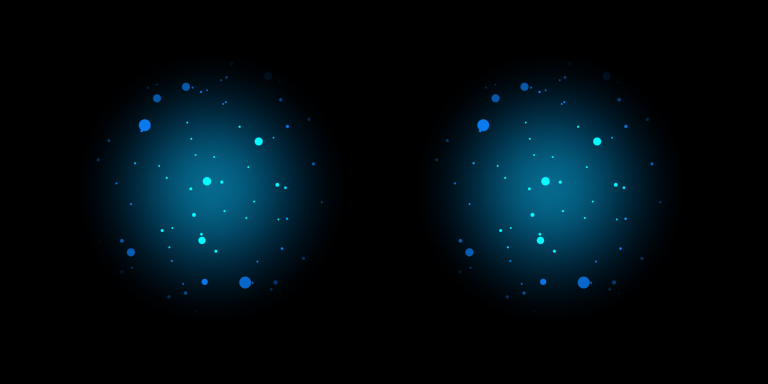
Reproduce this background procedurally as a Shadertoy shader.

```glsl
// Twin teal glows on black, each sprinkled with cyan and blue light orbs.

const vec2 LEFT_CENTER = vec2(-0.448, 0.010);
const float SPACING = 0.8815;
const float GLOW_RADIUS = 0.365;
const int SPECK_COUNT = 66;
const float GOLDEN_ANGLE = 2.39996;

const vec3 BACKGROUND = vec3(0.0, 0.0, 0.004);
const vec3 CYAN = vec3(0.03, 0.98, 1.0);
const vec3 BLUE = vec3(0.04, 0.50, 0.98);

float hash(float n) {
    return fract(sin(n * 127.1 + 3.7) * 4375.85);
}

// Point k along a curved chain.
vec2 chain(vec2 start, vec2 stride, vec2 bend, float k) {
    return start + k * stride + k * k * bend;
}

vec2 fromPolar(vec2 polar) {
    return polar.y * vec2(cos(polar.x), sin(polar.x));
}

// Teal halo, slightly greener toward the core.
vec3 glow(vec2 p) {
    float level = 1.0 - smoothstep(0.0, GLOW_RADIUS, length(p));
    return level * vec3(0.02 * level, 0.335 + 0.075 * level, 0.545);
}

// Orbs turn from cyan to blue and fade away from the core.
vec3 addOrb(vec3 color, vec2 p, vec2 center, float radius, float soft) {
    float reach = length(center);
    float disc = 1.0 - smoothstep(-soft, soft, length(p - center) - radius);
    float fade = 1.0 - smoothstep(0.221, 0.352, reach);
    vec3 tint = mix(CYAN, BLUE, smoothstep(0.172, 0.234, reach));
    return mix(color, tint, disc * fade);
}

vec3 addLargeOrbs(vec3 color, vec2 p, float soft) {
    // Four orbs winding around the core
    for (int i = 0; i < 4; i++) {
        float k = float(i);
        vec2 polar = chain(vec2(0.785, 0.172), vec2(1.695, 0.0868),
                           vec2(-0.091, -0.0191), k);
        float radius = 0.0105 + 0.005 * mod(k, 2.0);
        color = addOrb(color, p, fromPolar(polar), radius, soft);
    }
    // A column falling from the core and an arc across the top
    for (int i = 0; i < 3; i++) {
        float k = float(i);
        vec2 column = chain(vec2(-0.013, 0.018), vec2(-0.023, -0.177),
                            vec2(0.010, 0.023), k);
        vec2 arc = chain(vec2(-0.143, 0.234), vec2(0.0065, 0.031),
                         vec2(0.069, -0.001), k);
        color = addOrb(color, p, column, 0.011 - 0.0015 * k, soft);
        color = addOrb(color, p, arc, 0.0105, soft);
    }
    return color;
}

// Tiny specks over a jittered sunflower spiral.
vec3 addSpecks(vec3 color, vec2 p, float soft) {
    for (int i = 0; i < SPECK_COUNT; i++) {
        float k = float(i);
        float reach = 0.345 * sqrt((k + 0.5) / float(SPECK_COUNT));
        float angle = k * GOLDEN_ANGLE + 0.9 * hash(k);
        vec2 jitter = 0.03 * (vec2(hash(k + 71.0), hash(k + 143.0)) - 0.5);
        float size = hash(k + 211.0);
        float radius = mix(0.0022, 0.0055, size * size * size);
        color = addOrb(color, p, fromPolar(vec2(angle, reach)) + jitter, radius, soft);
    }
    return color;
}

void mainImage(out vec4 fragColor, in vec2 fragCoord) {
    vec2 p = (fragCoord - 0.5 * iResolution.xy) / iResolution.y - LEFT_CENTER;
    float soft = max(0.8 / iResolution.y, 0.0012);

    // Repeat the same cluster on the right
    p.x -= SPACING * step(0.5 * SPACING, p.x);

    vec3 color = BACKGROUND + glow(p);
    color = addSpecks(color, p, soft);
    color = addLargeOrbs(color, p, soft);
    fragColor = vec4(color, 1.0);
}
```
